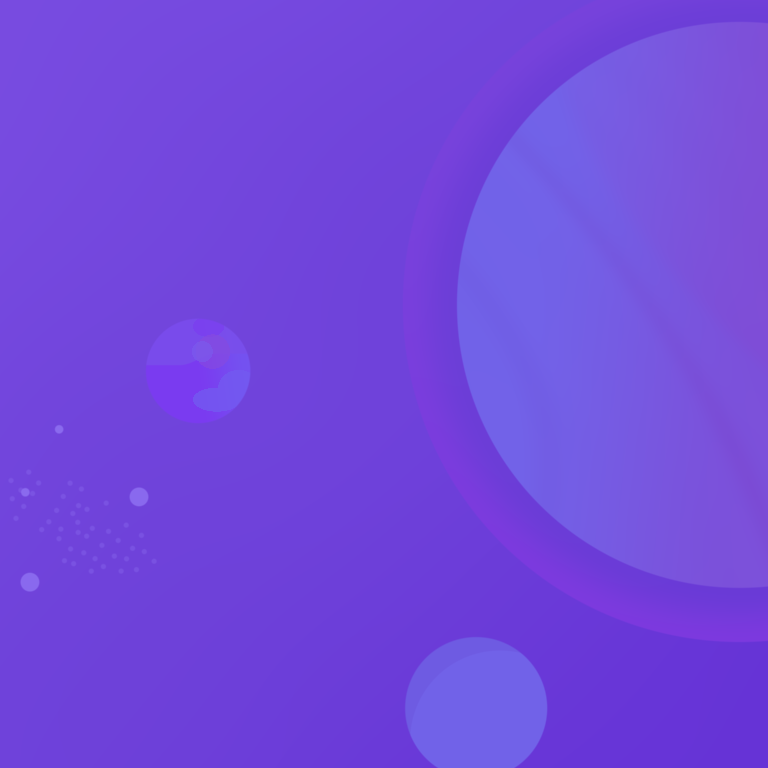
Reproduce this background procedurally as a Shadertoy shader.

```glsl
#define PLANET_CENTER vec2(0.9635, 0.603)
#define PLANET_RADIUS 0.3685
#define RING_RADIUS 0.439
#define MARBLE_CENTER vec2(0.258, 0.517)
#define MARBLE_RADIUS 0.068
#define MOON_CENTER vec2(0.620, 0.078)
#define MOON_RADIUS 0.0925
#define DUST_CENTER vec2(0.095, 0.318)
#define DUST_CELL 0.0185
#define DUST_RADIUS 0.0033
#define GRAIN 0.006

const vec3 VIOLET = vec3(0.48, 0.23, 0.94);
const vec3 PERIWINKLE = vec3(0.445, 0.385, 0.91);
const vec3 LILAC = vec3(0.55, 0.43, 0.94);

vec2 hash2(vec2 p) {
    p = vec2(dot(p, vec2(127.1, 311.7)), dot(p, vec2(269.5, 183.3)));
    return fract(sin(p) * 43758.5);
}

float cornerSlope(vec2 cell, vec2 corner, vec2 f) {
    return dot(hash2(cell + corner) * 2.0 - 1.0, f - corner);
}

float gradientNoise(vec2 p) {
    vec2 i = floor(p), f = fract(p);
    vec2 u = f * f * (3.0 - 2.0 * f);
    vec2 e = vec2(0.0, 1.0);
    return mix(mix(cornerSlope(i, e.xx, f), cornerSlope(i, e.yx, f), u.x),
               mix(cornerSlope(i, e.xy, f), cornerSlope(i, e.yy, f), u.x), u.y);
}

// Antialiased coverage of a signed distance
float fill(float d) {
    float pixel = 1.0 / iResolution.y;
    return smoothstep(pixel, -pixel, d);
}

float disc(vec2 p, vec2 center, float radius) {
    return fill(length(p - center) - radius);
}

float ellipse(vec2 p, vec2 center, vec2 radii) {
    return fill((length((p - center) / radii) - 1.0) * min(radii.x, radii.y));
}

vec3 backdrop(vec2 p) {
    float t = clamp((p.x + 1.0 - p.y) * 0.5, 0.0, 1.0);
    vec3 color = mix(vec3(0.47, 0.295, 0.88), vec3(0.435, 0.26, 0.855), smoothstep(0.0, 0.5, t));
    color = mix(color, vec3(0.40, 0.20, 0.84), smoothstep(0.45, 1.0, t));
    return color + GRAIN * gradientNoise(p * 3.0);
}

// Ring shade: bright at the rim, dim beside the planet
vec3 ringColor(vec2 p, vec3 behind) {
    vec2 q = p - PLANET_CENTER;
    float t = (length(q) - PLANET_RADIUS) / (RING_RADIUS - PLANET_RADIUS);
    float low = smoothstep(0.3, -0.45, q.y);
    vec3 rim = mix(vec3(0.465, 0.26, 0.86), vec3(0.485, 0.225, 0.87), low);
    vec3 shade = mix(behind, vec3(0.42, 0.235, 0.84), 0.7);
    return mix(shade, rim, smoothstep(0.05, 0.95, t));
}

// Planet surface: blue to mauve, crossed by soft flowing bands
vec3 planetColor(vec2 p) {
    float warmth = smoothstep(0.66, 1.02, p.x + 0.12 * (0.6 - p.y));
    vec3 color = mix(PERIWINKLE, vec3(0.485, 0.315, 0.855), warmth);
    vec3 h = vec3(0.818, 0.66, 0.87) - p.y;
    vec3 bend = vec3(0.67, 0.625, 0.73) + h * (vec3(0.93, 0.87, 0.37) + h * vec3(-0.55, -1.6, 1.06));
    vec3 side = p.x - bend;
    float crease = exp(-pow(side.x / 0.018, 2.0));
    color -= vec3(0.002, 0.018, 0.018) * crease;
    color -= vec3(0.004, 0.012, 0.010) * smoothstep(0.035, 0.0, abs(side.y + 0.03));
    color += vec3(0.012, -0.012, -0.012) * smoothstep(-0.01, 0.03, side.z);
    return color + GRAIN * gradientNoise(vec2(side.x * 16.0, p.y * 4.0));
}

// Marble: upper cap, lower cloud and overlapping spots
vec3 marbleColor(vec2 p) {
    vec2 q = (p - MARBLE_CENTER) / MARBLE_RADIUS;
    vec3 blue = vec3(0.455, 0.32, 0.94);
    vec3 color = mix(VIOLET, blue, smoothstep(-0.1, 1.0, q.x + 0.15 * q.y));
    float capEdge = 0.11 + 0.22 * smoothstep(-0.35, 0.35, q.x);
    color = mix(color, vec3(0.475, 0.305, 0.92), 0.85 * fill((capEdge - q.y) * MARBLE_RADIUS));
    color = mix(color, VIOLET, 0.6 * ellipse(q, vec2(0.2, 0.85), vec2(0.3, 0.2)));
    float cloud = max(ellipse(q, vec2(0.36, -0.55), vec2(0.46, 0.23)),
                      ellipse(q, vec2(0.78, -0.34), vec2(0.4, 0.36)));
    color = mix(color, vec3(0.45, 0.35, 0.94), 0.8 * cloud);
    color = mix(color, vec3(0.53, 0.29, 0.87), 0.6 * disc(q, vec2(0.28, 0.37), 0.33));
    return mix(color, vec3(0.48, 0.36, 0.93), 0.6 * disc(q, vec2(0.08, 0.37), 0.2));
}

vec3 moonColor(vec2 p) {
    return mix(vec3(0.43, 0.355, 0.885), PERIWINKLE, disc(p, vec2(0.651, 0.036), 0.117));
}

// Jittered dots inside a slanted oval
float dust(vec2 p) {
    vec2 axis = vec2(0.88, -0.475);
    vec2 q = p - DUST_CENTER;
    q = vec2(dot(q, axis), dot(q, vec2(-axis.y, axis.x)));
    vec2 cell = floor(q / DUST_CELL);
    vec2 spot = (cell + 0.5 + 0.5 * (hash2(cell) - 0.5)) * DUST_CELL;
    float inside = step(length(spot / vec2(0.12, 0.048)), 1.0);
    float kept = step(0.18, hash2(cell + 7.0).x);
    return inside * kept * disc(q, spot, DUST_RADIUS);
}

void mainImage(out vec4 fragColor, in vec2 fragCoord) {
    vec2 p = fragCoord / iResolution.y;
    vec3 color = backdrop(p);
    color = mix(color, ringColor(p, color), disc(p, PLANET_CENTER, RING_RADIUS));
    color = mix(color, planetColor(p), disc(p, PLANET_CENTER, PLANET_RADIUS));
    color = mix(color, marbleColor(p), disc(p, MARBLE_CENTER, MARBLE_RADIUS));
    color = mix(color, moonColor(p), disc(p, MOON_CENTER, MOON_RADIUS));
    color = mix(color, LILAC, 0.35 * dust(p));

    // Bright beads: position and radius
    vec3 beads[4] = vec3[4](vec3(0.077, 0.441, 0.0055), vec3(0.033, 0.359, 0.0055),
                            vec3(0.181, 0.353, 0.0122), vec3(0.039, 0.242, 0.0122));
    for (int i = 0; i < 4; i++) {
        color = mix(color, LILAC, 0.9 * disc(p, beads[i].xy, beads[i].z));
    }
    fragColor = vec4(color, 1.0);
}
```
